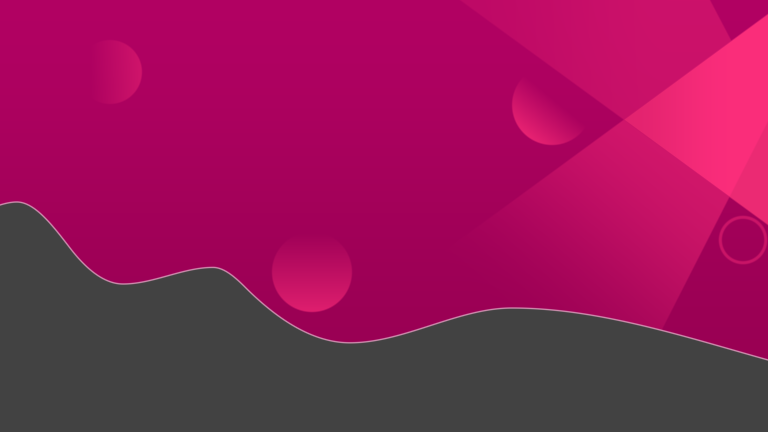
Reproduce this background procedurally as a WebGL 1 fragment shader.

```glsl
precision highp float;

uniform vec2 u_resolution;

const vec3 MAGENTA_TOP = vec3(0.695, 0.005, 0.385);
const vec3 MAGENTA_LOW = vec3(0.600, 0.000, 0.325);
const vec3 ROSE = vec3(0.92, 0.14, 0.45);
const vec3 HOT_PINK = vec3(0.98, 0.175, 0.48);
const vec3 CHARCOAL = vec3(0.26);
const vec3 PALE_RIM = vec3(0.86, 0.62, 0.74);

// Coverage of the side where d is positive
float cover(float d, float soft) {
  return smoothstep(-soft, soft, d);
}

// Signed distance to the line a-b, positive on its left
float leftOf(vec2 p, vec2 a, vec2 b) {
  vec2 along = normalize(b - a);
  return dot(p - a, vec2(-along.y, along.x));
}

// Cubic through two knots, each holding x, height and slope
float hermite(float x, vec3 a, vec3 b) {
  float span = b.x - a.x;
  float t = (x - a.x) / span;
  float s = 1.0 - t;
  return s * s * ((1.0 + 2.0 * t) * a.y + t * span * a.z)
       + t * t * ((1.0 + 2.0 * s) * b.y - s * span * b.z);
}

float waveHeight(float x) {
  vec3 start = vec3(0.0, 0.5255, 0.30);
  vec3 crest1 = vec3(0.039, 0.5324, 0.0);
  vec3 slope1 = vec3(0.162, 0.426, -1.3);
  vec3 trough1 = vec3(0.285, 0.3426, 0.0);
  vec3 crest2 = vec3(0.493, 0.381, 0.0);
  vec3 slope2 = vec3(0.567, 0.3356, -1.0);
  vec3 trough2 = vec3(0.810, 0.2065, 0.0);
  vec3 crest3 = vec3(1.185, 0.287, 0.0);
  vec3 end = vec3(1.778, 0.1667, -0.28);
  if (x < crest1.x) return hermite(x, start, crest1);
  if (x < slope1.x) return hermite(x, crest1, slope1);
  if (x < trough1.x) return hermite(x, slope1, trough1);
  if (x < crest2.x) return hermite(x, trough1, crest2);
  if (x < slope2.x) return hermite(x, crest2, slope2);
  if (x < trough2.x) return hermite(x, slope2, trough2);
  if (x < crest3.x) return hermite(x, trough2, crest3);
  return hermite(x, crest3, end);
}

// Disc that fades in along a direction, from offset fadeStart to its rim
float fadedDisc(vec2 p, vec2 center, float radius, vec2 dir, float fadeStart, float soft) {
  vec2 q = p - center;
  float fade = clamp((dot(q, dir) - fadeStart) / (radius - fadeStart), 0.0, 1.0);
  return cover(radius - length(q), soft) * fade;
}

// Crossing translucent beams on the right
vec3 addBeams(vec3 color, vec2 p, float soft) {
  float aboveRise = cover(leftOf(p, vec2(1.111, 0.479), vec2(1.778, 0.9676)), soft);
  float aboveFall = cover(leftOf(p, vec2(1.0648, 1.0), vec2(1.778, 0.479)), soft);
  float upperEnd = cover(-leftOf(p, vec2(1.6435, 1.0), vec2(1.6944, 0.903)), soft);
  float lowerEnd = cover(leftOf(p, vec2(1.546, 0.264), vec2(1.685, 0.537)), soft);

  float upperGlow = mix(0.22, 0.46, smoothstep(1.05, 1.55, p.x));
  float lowerGlow = 0.62 * smoothstep(0.0, 0.6, dot(p - vec2(1.05, 0.37), vec2(0.7)));
  color = mix(color, ROSE, upperGlow * aboveRise * aboveFall * upperEnd);
  color = mix(color, ROSE, lowerGlow * (1.0 - aboveRise) * (1.0 - aboveFall) * lowerEnd);

  // Bright overlap of both beams
  vec3 overlap = mix(ROSE * 0.96, HOT_PINK, smoothstep(1.43, 1.70, p.x));
  overlap = mix(overlap * 0.94, overlap, lowerEnd);
  return mix(color, overlap, (1.0 - aboveRise) * aboveFall);
}

void main() {
  vec2 p = gl_FragCoord.xy / u_resolution.y;
  float pixel = 1.0 / u_resolution.y;
  float soft = max(0.75 * pixel, 0.0025);

  vec3 color = mix(MAGENTA_LOW, MAGENTA_TOP, smoothstep(0.1, 1.05, p.y));
  color = addBeams(color, p, soft);

  // Floating discs
  float disc = 0.55 * fadedDisc(p, vec2(0.2546, 0.8333), 0.074, vec2(1.0, 0.0), -0.044, soft);
  disc += 0.95 * fadedDisc(p, vec2(1.278, 0.757), 0.0926, vec2(-0.633, -0.774), -0.012, soft);
  disc += 0.85 * fadedDisc(p, vec2(0.7222, 0.3704), 0.0926, vec2(0.0, -1.0), -0.088, soft);
  color = mix(color, ROSE, disc);

  // Thin ring
  float ringDistance = abs(length(p - vec2(1.720, 0.4444)) - 0.0525);
  color = mix(color, ROSE, 0.55 * cover(0.0035 - ringDistance, soft));

  // Dark wave with a pale rim
  float delta = 0.002;
  float height = waveHeight(p.x);
  float slope = (waveHeight(p.x + delta) - waveHeight(p.x - delta)) / (2.0 * delta);
  float depth = (height - p.y) / sqrt(1.0 + slope * slope);
  color = mix(color, CHARCOAL, cover(depth, 0.75 * pixel));
  color = mix(color, PALE_RIM, 0.85 * cover(0.0016 - abs(depth), 0.75 * pixel));

  gl_FragColor = vec4(color, 1.0);
}
```
